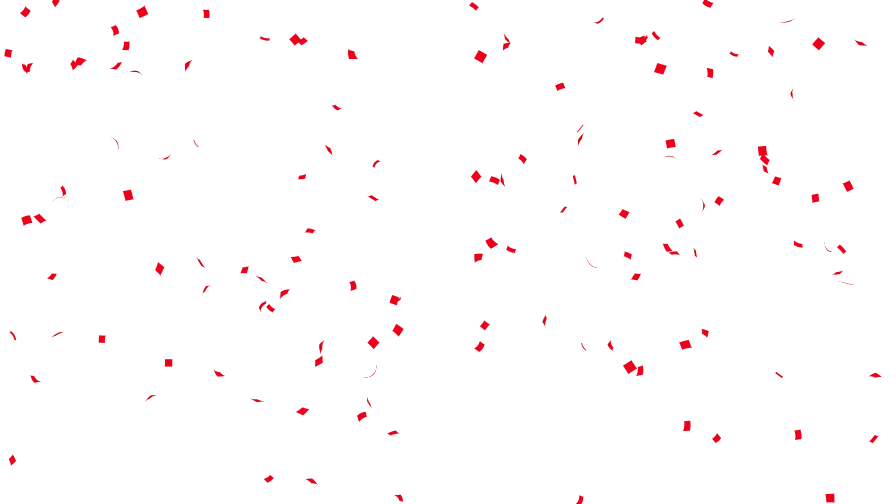
Write a Shadertoy shader that draws this pattern.

```glsl
// Sparse red paper confetti: small curled squares tumbling over a white ground.

#define PIECE_COUNT 138
#define HALF_SIDE 0.0086     // half edge of a piece, in canvas heights
#define SIZE_VARIATION 0.16
#define CURL 0.28            // bend of the paper, in half edges
#define GAP_START 0.462      // nearly empty column, in canvas widths
#define GAP_WIDTH 0.06
#define RISE 0.85            // below 1 gathers the pieces towards the top
#define PAPER_RED vec3(0.93, 0.0, 0.11)
#define SHADED_RED vec3(0.78, 0.05, 0.08)

const float TAU = 6.2831853;

vec4 hash4(float n) {
    vec4 p = fract(vec4(n) * vec4(0.1031, 0.1030, 0.0973, 0.1099));
    p += dot(p, p.wzxy + 33.33);
    return fract((p.xxyz + p.yzzw) * p.zywx);
}

float cross2(vec2 a, vec2 b) {
    return a.x * b.y - a.y * b.x;
}

// Coverage of a pixel by a strip, also when the strip is thinner than the pixel.
float stripCoverage(float offset, float halfWidth, float pixel) {
    float edge = clamp((halfWidth - abs(offset)) / pixel + 0.5, 0.0, 1.0);
    return min(edge, 2.0 * halfWidth / pixel);
}

// Square of half edge 1, spun in its plane, then tilted about the x axis.
float tiltedSquare(vec2 p, float spin, float facing, float curl, float pixel) {
    // Curl lifts the ends along the normal, seen most on steep tilts.
    p.y += curl * sqrt(1.0 - facing * facing) * (p.x * p.x - 0.5);

    vec2 sideA = vec2(cos(spin), facing * sin(spin));
    vec2 sideB = vec2(-sin(spin), facing * cos(spin));
    float lengthA = max(length(sideA), 0.001);
    float lengthB = max(length(sideB), 0.001);
    float acrossB = stripCoverage(cross2(p, sideB) / lengthB, facing / lengthB, pixel);
    float acrossA = stripCoverage(cross2(p, sideA) / lengthA, facing / lengthA, pixel);
    return min(acrossA, acrossB);
}

void mainImage(out vec4 fragColor, in vec2 fragCoord) {
    float aspect = iResolution.x / iResolution.y;
    vec2 uv = fragCoord / iResolution.y;
    vec3 color = vec3(1.0);

    for (int i = 0; i < PIECE_COUNT; i++) {
        vec4 place = hash4(float(i) + 17.0);
        vec4 pose = hash4(float(i) + 431.0);

        // Scatter, leaving the column free.
        float x = place.x * (1.0 - GAP_WIDTH);
        x += GAP_WIDTH * step(GAP_START, x);
        vec2 center = vec2(x * aspect, pow(place.y, RISE));

        float size = HALF_SIDE * (1.0 + SIZE_VARIATION * (place.z - 0.5) * 2.0);
        vec2 p = (uv - center) / size;
        if (dot(p, p) > 5.0) continue;

        // Turn into the frame of the tilt axis.
        float turn = pose.x * TAU;
        p = mat2(cos(turn), -sin(turn), sin(turn), cos(turn)) * p;

        float facing = mix(0.03, 1.0, pose.z);
        float curl = CURL * (pose.w * 2.0 - 1.0);
        float pixel = 1.0 / (iResolution.y * size);
        float cover = tiltedSquare(p, pose.y * TAU, facing, curl, pixel);

        // Steep pieces catch less light.
        vec3 paper = mix(SHADED_RED, PAPER_RED, smoothstep(0.0, 0.5, facing));
        color = mix(color, paper, cover);
    }

    fragColor = vec4(color, 1.0);
}
```
